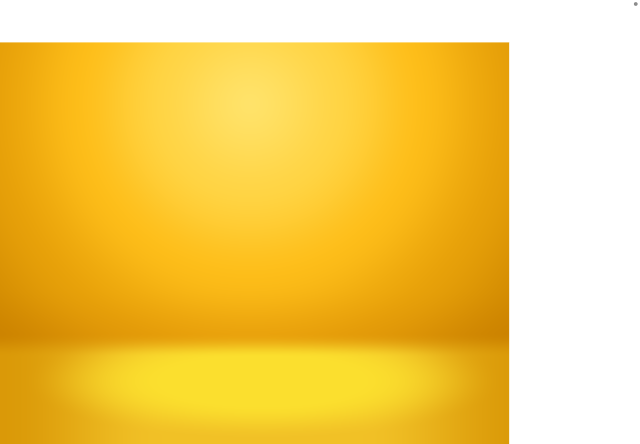
Reproduce this background procedurally as a Shadertoy shader.

```glsl
// An empty golden studio: a lit wall, a soft horizon and a spotlit floor,
// set as a panel on a white page. The wall is a radial colour ramp,
// the floor a blurred ellipse of light, and the page holds one small grey dot.

const float ASPECT = 1.438;                  // layout width over height
const vec2 PANEL_CORNER = vec2(1.144, 0.9045);
const vec2 WALL_LIGHT = vec2(0.562, 0.766);
const vec2 FLOOR_LIGHT = vec2(0.590, 0.142);
const vec2 PAGE_DOT = vec2(1.4285, 0.991);

const vec3 PAGE_WHITE = vec3(1.0);
const vec3 DOT_GREY = vec3(0.55);
const vec3 PALE_GOLD = vec3(1.0, 0.89, 0.42);
const vec3 WARM_GOLD = vec3(1.0, 0.825, 0.25);
const vec3 AMBER = vec3(0.995, 0.745, 0.10);
const vec3 DEEP_AMBER = vec3(0.915, 0.640, 0.04);
const vec3 OCHRE = vec3(0.81, 0.53, 0.0);
const vec3 FLOOR_GOLD = vec3(0.945, 0.755, 0.15);
const vec3 FLOOR_SHADE = vec3(0.855, 0.600, 0.03);
const vec3 SPOT_YELLOW = vec3(0.985, 0.875, 0.18);

// Piecewise ramp from the centre of the wall light outwards
vec3 wallRamp(float d) {
    vec3 c = mix(PALE_GOLD, WARM_GOLD, smoothstep(-0.03, 0.26, d));
    c = mix(c, AMBER, smoothstep(0.20, 0.40, d));
    c = mix(c, DEEP_AMBER, smoothstep(0.36, 0.58, d));
    return mix(c, OCHRE, smoothstep(0.52, 0.80, d));
}

// Wall, with a dim band gathering just above the horizon
vec3 wallColor(vec2 p, vec2 light) {
    vec3 c = wallRamp(length(p - light));
    float dim = smoothstep(0.36, 0.24, p.y);
    return c * mix(vec3(1.0), vec3(0.985, 0.965, 0.95), dim);
}

// Floor, darker at both sides, with a soft ellipse of light
vec3 floorColor(vec2 p, vec2 light) {
    vec2 offset = p - light;
    float side = smoothstep(0.22, 0.60, abs(offset.x));
    vec3 c = mix(FLOOR_GOLD, FLOOR_SHADE, side);
    float d = length(offset / vec2(0.50, 0.125));
    return mix(c, SPOT_YELLOW, smoothstep(1.08, 0.42, d));
}

// Antialiased inside of a signed distance
float coverage(float d, float pixel) {
    return clamp(0.5 - d / pixel, 0.0, 1.0);
}

void mainImage(out vec4 fragColor, in vec2 fragCoord) {
    vec2 p = fragCoord / iResolution.xy * vec2(ASPECT, 1.0);
    float pixel = 1.0 / iResolution.y;

    // Wall melts into floor across the horizon
    float floorMask = smoothstep(0.250, 0.195, p.y);
    vec3 studio = mix(wallColor(p, WALL_LIGHT), floorColor(p, FLOOR_LIGHT), floorMask);

    // Page, dot and panel
    float dotMask = coverage(length(p - PAGE_DOT) - 0.0042, pixel);
    vec3 color = mix(PAGE_WHITE, DOT_GREY, dotMask);
    vec2 edge = p - PANEL_CORNER;
    color = mix(color, studio, coverage(max(edge.x, edge.y), pixel));

    fragColor = vec4(color, 1.0);
}
```
